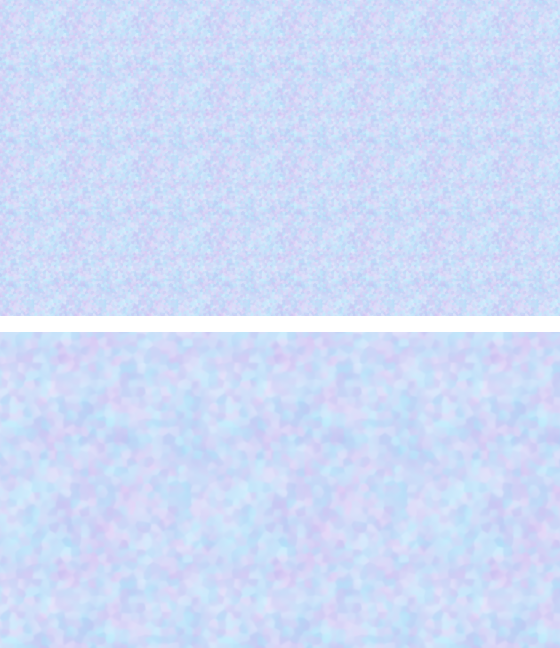
Top, the full canvas; bottom, a detail of the centre.
This texture is drawn by a Shadertoy shader. Its source:

```glsl
// Pastel speckled paper: a small square tile of soft blue, cyan and pink grain.
// Scattered round speckles at three sizes form two periodic fields, one for hue
// and one for lightness; a faint pink blotch in each tile shows the repeat.

const float TILE_SIZE = 0.228;                    // in canvas heights
const vec3 BASE_BLUE = vec3(0.799, 0.859, 0.973);
const vec3 PINK_SHIFT = vec3(0.195, -0.150, -0.030);
const vec3 LIGHT_SHIFT = vec3(0.190, 0.160, 0.045);

// Three independent values in 0..1 from a lattice cell and a seed
vec3 hash3(vec2 cell, float seed) {
    uvec3 v = uvec3(vec3(cell, seed)) * 1664525u + 1013904223u;
    v.x += v.y * v.z; v.y += v.z * v.x; v.z += v.x * v.y;
    v ^= v >> 16u;
    v.x += v.y * v.z; v.y += v.z * v.x; v.z += v.x * v.y;
    return vec3(v >> 8u) / 16777216.0;
}

// Soft-edged speckles in -0.5..0.5 around jittered points, periodic in the tile
float speckles(vec2 uv, float cells, float softness, float seed) {
    vec2 p = uv * cells;
    vec2 cell = floor(p);
    float total = 0.0;
    float weightSum = 0.0;
    for (int y = -1; y <= 1; y++) {
        for (int x = -1; x <= 1; x++) {
            vec2 neighbor = cell + vec2(x, y);
            vec3 rnd = hash3(mod(neighbor, cells), seed);
            vec2 d = p - neighbor - mix(vec2(0.1), vec2(0.9), rnd.xy);
            float weight = exp(-dot(d, d) / softness);
            total += weight * (rnd.z - 0.5);
            weightSum += weight;
        }
    }
    return total / weightSum;
}

// Broad clouds, small blots and fine grain
float grain(vec2 uv, float seed) {
    return 0.14 * speckles(uv, 5.0, 0.30, seed)
         + 0.23 * speckles(uv, 13.0, 0.22, seed + 17.0)
         + 0.42 * speckles(uv, 27.0, 0.16, seed + 41.0);
}

// Soft upright blotch, distance wrapped around the tile
float blotch(vec2 uv, vec2 center, vec2 radius) {
    vec2 d = (fract(uv - center + 0.5) - 0.5) / radius;
    return exp(-dot(d, d));
}

void mainImage(out vec4 fragColor, in vec2 fragCoord) {
    vec2 uv = fragCoord / iResolution.y / TILE_SIZE;

    float hue = grain(uv, 3.0);
    float light = grain(uv, 71.0);

    // Pink blotch with a ragged outline
    float pink = blotch(uv, vec2(0.25, 0.20), vec2(0.08, 0.16));
    hue += pink * (0.10 + 0.4 * light) - 0.004;

    vec3 color = BASE_BLUE + hue * PINK_SHIFT + light * LIGHT_SHIFT;
    fragColor = vec4(clamp(color, 0.0, 1.0), 1.0);
}
```
